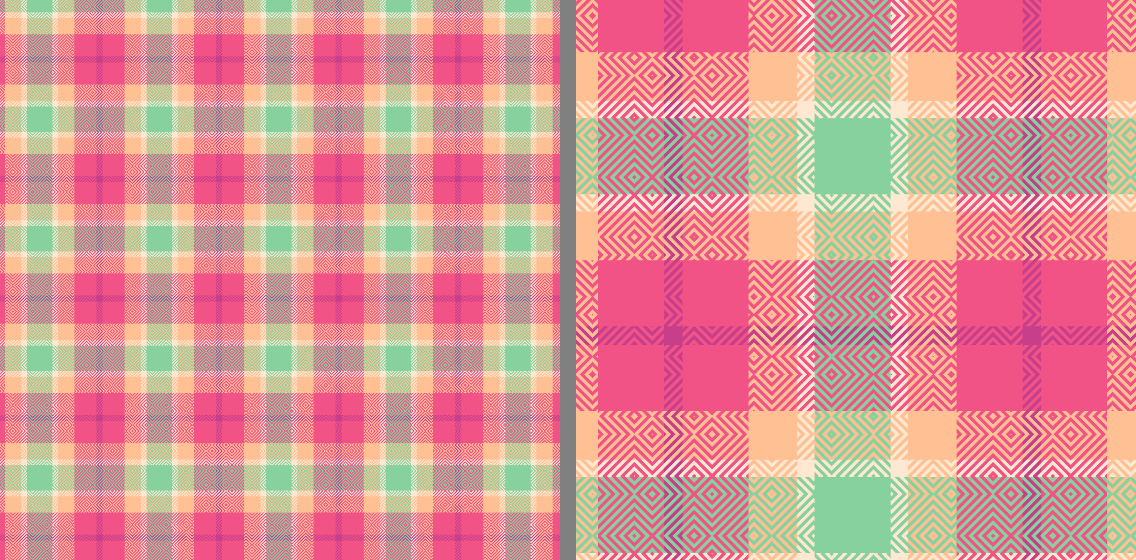
Left: the whole. Right: its middle third, enlarged.
Write a WebGL 1 fragment shader that draws this pattern.

```glsl
precision mediump float;
// Twill-woven tartan: pink, peach, cream and green bands with a plum line.

#define SETT 0.2135                 // size of one repeat
#define CENTRE vec2(0.1777, 0.8939) // crossing of two plum lines
#define TWILL 40.0                  // diagonal ribs per repeat
#define FOLDS 6.0                   // weave reversals per repeat
#define FOLD_HALF 0.15              // half width of a reversal, in cells
#define PINK vec3(0.95, 0.325, 0.527)
#define PEACH vec3(1.0, 0.755, 0.58)
#define GREEN vec3(0.53, 0.82, 0.62)
#define CREAM vec3(0.995, 0.91, 0.82)
#define PLUM vec3(0.78, 0.245, 0.54)

uniform vec2 u_resolution;

// Thread colour along one axis, mirrored about the plum line.
vec3 threadColor(float t, float pixel) {
  float d = abs(fract(t + 0.5) - 0.5);
  float soft = 0.5 * pixel;
  vec3 color = mix(PLUM, PINK, smoothstep(0.026 - soft, 0.026 + soft, d));
  color = mix(color, PEACH, smoothstep(0.210 - soft, 0.210 + soft, d));
  color = mix(color, CREAM, smoothstep(0.346 - soft, 0.346 + soft, d));
  return mix(color, GREEN, smoothstep(0.394 - soft, 0.394 + soft, d));
}

// Continuous ramp whose slope reverses briefly in every cell.
float foldedRamp(float t) {
  float cell = floor(t * FOLDS);
  float u = t * FOLDS - cell - 0.5;
  float ramp = abs(u) < FOLD_HALF ? -u : u - 2.0 * FOLD_HALF * sign(u);
  return (cell * (1.0 - 4.0 * FOLD_HALF) + ramp) / FOLDS;
}

// Share of warp showing on top, as an even diagonal twill.
float warpCover(vec2 p, float pixel) {
  float phase = TWILL * (foldedRamp(p.x) - foldedRamp(p.y));
  float rib = abs(fract(phase) - 0.5);
  float soft = min(0.6 * TWILL * pixel, 0.25);
  return smoothstep(0.25 - soft, 0.25 + soft, rib);
}

void main() {
  vec2 p = (gl_FragCoord.xy / u_resolution.y - CENTRE) / SETT;
  float pixel = 1.0 / (u_resolution.y * SETT);

  vec3 warp = threadColor(p.x, pixel);
  vec3 weft = threadColor(p.y, pixel);
  gl_FragColor = vec4(mix(weft, warp, warpCover(p, pixel)), 1.0);
}
```
